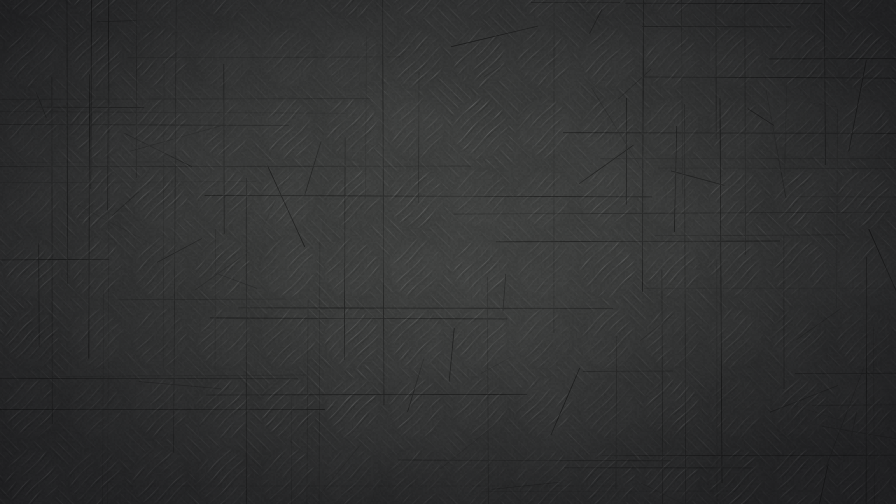
Write a WebGL 2 fragment shader that draws this texture.

```glsl
#version 300 es
precision highp float;

uniform vec2 u_resolution;
out vec4 fragColor;

const vec2 REPEATS = vec2(14.0, 7.2);        // medallions across and down
const vec2 GRID_SHIFT = vec2(0.0, 0.13);
const float MEDALLION_RADIUS = 0.43;         // in cells
const float HATCH_COUNT = 8.0;               // strokes per cell
const float HATCH_WIDTH = 0.0014;            // in canvas heights
const float HATCH_LIGHT = 0.085;
const float HATCH_SHADE = 0.030;
const vec3 CENTER_COLOR = vec3(0.248, 0.253, 0.249);
const vec3 EDGE_COLOR = vec3(0.118, 0.119, 0.126);
const vec2 GLOW_CENTER = vec2(0.49, 0.56);
const int STRAIGHT_SCRATCHES = 76;
const int SLANTED_SCRATCHES = 44;
const float SCRATCH_WIDTH = 0.0011;
const float SCRATCH_DARK = 0.62;
const float GRAIN_CELLS = 288.0;
const float GRAIN_AMOUNT = 0.020;

float hash(vec2 p) {
  vec3 q = fract(vec3(p.xyx) * 0.1031);
  q += dot(q, q.yzx + 33.33);
  return fract((q.x + q.y) * q.z);
}

// Distance to the nearest scattered point
float cellular(vec2 p) {
  vec2 cell = floor(p);
  float nearest = 2.0;
  for (int y = -1; y <= 1; y++)
    for (int x = -1; x <= 1; x++) {
      vec2 c = cell + vec2(x, y);
      vec2 point = c + vec2(hash(c), hash(c + 71.7));
      nearest = min(nearest, length(p - point));
    }
  return nearest;
}

// Soft drifting value made of sines, from -1 to 1
float waves(vec2 p) {
  float a = sin(p.x * 1.3 + 1.7 * sin(p.y * 0.9));
  float b = sin(p.y * 1.9 - p.x * 0.7 + 2.1);
  float c = sin(p.x * 3.1 + p.y * 2.3 + a);
  return (a + b + 0.6 * c) / 2.6;
}

// Coverage of a thin line, kept even when narrower than a pixel
float lineMask(float d, float width, float px) {
  float soft = max(width, px);
  return (1.0 - smoothstep(0.0, soft, abs(d))) * min(1.0, 1.4 * width / px);
}

float segmentDistance(vec2 p, vec2 a, vec2 b) {
  vec2 ab = b - a;
  return length(p - a - ab * clamp(dot(p - a, ab) / dot(ab, ab), 0.0, 1.0));
}

// Embossed diagonal strokes: lit ridge with a dark flank
float hatch(vec2 p, float slope, float pitch, float px) {
  float across = (p.x * slope + p.y) * 0.7071;
  across += 0.0012 * sin(p.x * 43.0 + p.y * 61.0);
  float stroke = floor(across / pitch);
  float d = (fract(across / pitch) - 0.5) * pitch;
  float along = (p.x - p.y * slope) * 0.7071;
  float phase = 6.2832 * hash(vec2(stroke, slope) + 80.0);
  float worn = 0.55 + 0.3 * sin(along * 48.0 + phase) + 0.25 * sin(along * 131.0 + 2.0 * phase);
  float lit = lineMask(d, HATCH_WIDTH, px) * HATCH_LIGHT;
  float dark = lineMask(d + 0.0038, HATCH_WIDTH * 1.4, px) * HATCH_SHADE;
  return (lit - dark) * max(worn, 0.0);
}

// Medallions hatched one way, the ground between them the other way
float relief(vec2 p, vec2 cellSize, float px) {
  vec2 grid = p / cellSize + GRID_SHIFT;
  vec2 id = floor(grid);
  vec2 local = fract(grid) - 0.5;
  float pitch = cellSize.x / HATCH_COUNT;
  float edge = length(local) - MEDALLION_RADIUS + 0.02 * waves(grid * 9.0);
  float inside = 1.0 - smoothstep(-0.02, 0.02 + px / cellSize.x, edge);
  float strokes = mix(0.6 * hatch(p, 1.0, pitch, px), hatch(p, -1.0, pitch, px), inside);
  float rim = smoothstep(0.07, 0.0, abs(edge));
  float wear = 0.6 + 0.5 * hash(id + 5.0) + 0.3 * waves(p * 7.0);
  return strokes * wear * (1.0 - 0.6 * rim) + 0.005 * inside - 0.006 * rim;
}

float scratches(vec2 p, float aspect, float px) {
  float mask = 0.0;
  for (int i = 0; i < STRAIGHT_SCRATCHES + SLANTED_SCRATCHES; i++) {
    float k = float(i);
    bool straight = i < STRAIGHT_SCRATCHES;
    vec2 mid = vec2(hash(vec2(k, 1.0)) * aspect, hash(vec2(k, 2.0)));
    float turn = 1.5708 * mod(k, 2.0) + 0.012 * (hash(vec2(k, 3.0)) - 0.5);
    float angle = straight ? turn : 6.2832 * hash(vec2(k, 4.0));
    float reach = (straight ? 0.42 : 0.09) * (0.2 + hash(vec2(k, 5.0)));
    vec2 halfLine = reach * vec2(cos(angle), sin(angle));
    float d = segmentDistance(p, mid - halfLine, mid + halfLine);
    float broken = 0.7 + 0.3 * waves(p * 14.0 + k * 3.7);
    float strength = 0.2 + 0.8 * hash(vec2(k, 6.0));
    mask = max(mask, lineMask(d, SCRATCH_WIDTH, px) * strength * broken);
  }
  return mask;
}

void main() {
  vec2 uv = gl_FragCoord.xy / u_resolution;
  float aspect = u_resolution.x / u_resolution.y;
  float px = 1.0 / u_resolution.y;
  vec2 p = uv * vec2(aspect, 1.0);

  // Central glow fading to dark corners
  float r = length((uv - GLOW_CENTER) * vec2(1.0, 0.9));
  float fade = smoothstep(0.05, 0.75, r);
  vec3 color = mix(CENTER_COLOR, EDGE_COLOR, fade);

  // Raised pattern, stains and grain
  float tone = relief(p, vec2(aspect, 1.0) / REPEATS, px);
  tone += 0.007 * waves(p * 5.0) + 0.016 * (cellular(p * 9.0) - 0.5);
  tone += GRAIN_AMOUNT * (hash(floor(p * GRAIN_CELLS)) - 0.5);
  color += tone * mix(1.0, 0.6, fade);

  color *= 1.0 - SCRATCH_DARK * scratches(p, aspect, px);
  fragColor = vec4(color, 1.0);
}
```
